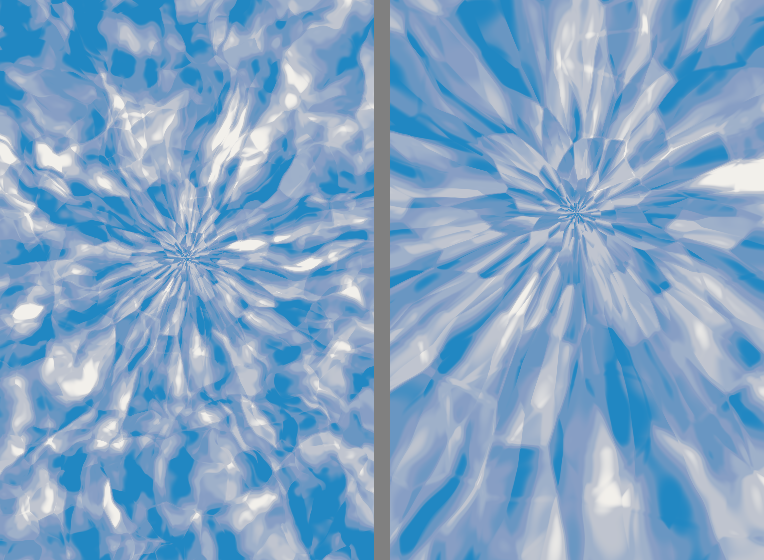
Left: the whole. Right: its middle third, enlarged.
Reproduce this texture procedurally as a WebGL 2 fragment shader.

```glsl
#version 300 es
precision highp float;
// Crumpled blue-silver foil: creased facets fanning out from a pinched centre.

uniform vec2 u_resolution;
out vec4 fragColor;

const float TAU = 6.2831853;

vec2 hash2(vec2 p) {
    return fract(sin(vec2(dot(p, vec2(127.1, 311.7)), dot(p, vec2(269.5, 183.3)))) * 43758.5453);
}

float noise(vec2 p) {
    vec2 i = floor(p), f = fract(p);
    f = f * f * (3.0 - 2.0 * f);
    return mix(mix(hash2(i).x, hash2(i + vec2(1, 0)).x, f.x),
               mix(hash2(i + vec2(0, 1)).x, hash2(i + vec2(1, 1)).x, f.x), f.y);
}

float fbm(vec2 p) {
    float sum = 0.0, amp = 0.5;
    for (int i = 0; i < 4; i++) {
        sum += amp * noise(p);
        p = mat2(1.6, 1.2, -1.2, 1.6) * p + 7.3;
        amp *= 0.5;
    }
    return sum;
}

// Cells that each hold a tilted wave of light; x = tone, y = crease between cells.
vec2 facets(vec2 q, float wrap, vec2 ripple, float bend, float seed) {
    vec2 cell = floor(q), f = fract(q);
    float tone = 0.0, total = 0.0, near = 9.0, second = 9.0;
    for (int y = -1; y <= 1; y++) {
        for (int x = -1; x <= 1; x++) {
            vec2 g = vec2(x, y), id = cell + g;
            id.x = floor(mod(id.x + 0.5, wrap));
            vec2 d = g + hash2(id + seed) - f;
            vec2 k = hash2(id + seed + 37.0);
            float dist = dot(d, d);
            float weight = exp(-38.0 * dist);
            tone += weight * sin(TAU * k.x + dot(d, (k.yx - 0.5) * 2.0 * ripple) + bend);
            total += weight;
            second = min(second, max(near, dist));
            near = min(near, dist);
        }
    }
    float crease = 1.0 - smoothstep(0.01, 0.08, sqrt(second) - sqrt(near));
    return vec2(tone / max(total, 1e-30), crease);
}

// Slender lens-shaped reflections lying along the folds.
float glints(vec2 p) {
    float light = 0.0;
    for (int i = 0; i < 26; i++) {
        vec2 place = hash2(vec2(float(i), 4.0)), size = hash2(vec2(float(i), 9.0));
        float angle = TAU * place.x + 0.2;
        vec2 axis = vec2(cos(angle), sin(angle));
        vec2 e = p - axis * (0.09 + 0.43 * place.y);
        float u = dot(e, axis) / (0.03 + 0.07 * size.x);
        float v = abs(dot(e, vec2(-axis.y, axis.x)));
        float edge = v - (0.004 + 0.014 * size.y) * (1.0 - u * u);
        light = max(light, 1.0 - smoothstep(-0.005, 0.003, edge));
    }
    return light;
}

// Tone 0..1 to foil colour, from deep blue to white.
vec3 foilColour(float t) {
    vec3 c = mix(vec3(0.13, 0.53, 0.76), vec3(0.41, 0.59, 0.76), smoothstep(0.09, 0.23, t));
    c = mix(c, vec3(0.53, 0.62, 0.77), smoothstep(0.33, 0.53, t));
    c = mix(c, vec3(0.62, 0.69, 0.79), smoothstep(0.59, 0.77, t));
    c = mix(c, vec3(0.75, 0.77, 0.81), smoothstep(0.82, 0.92, t));
    return mix(c, vec3(0.95, 0.94, 0.92), smoothstep(0.945, 0.985, t));
}

void main() {
    vec2 uv = gl_FragCoord.xy / u_resolution.y;
    vec2 p = uv - vec2(0.5 * u_resolution.x / u_resolution.y, 0.54);

    // Bend the sheet, leaving the pinched centre straight
    vec2 warp = vec2(fbm(uv * 6.0), fbm(uv * 6.0 + 31.0)) - 0.47;
    vec2 s = p + 0.13 * warp * smoothstep(0.0, 0.35, length(p));
    float r = max(length(s), 0.004);
    float turn = atan(s.y, s.x) / TAU;
    float bend = 5.0 * fbm(uv * 9.0 + 3.0);

    // Radial folds and their fine streaks
    vec2 folds = facets(vec2(turn * 22.0, log(r) * 1.6), 22.0, vec2(7.0, 2.5), bend, 3.0);
    vec2 streaks = facets(vec2(turn * 60.0, log(r) * 2.2), 60.0, vec2(6.0, 2.0), bend, 11.0);

    // Irregular crumples, stronger away from the centre
    vec2 coarse = facets(s * mat2(8.0, 3.0, -4.0, 6.5) + 40.0, 999.0, vec2(6.0), bend * 1.4, 19.0);
    vec2 fine = facets(s * mat2(17.0, 9.0, -11.0, 19.0) + 80.0, 999.0, vec2(5.0), bend, 29.0);

    float crumple = 0.25 + 0.85 * smoothstep(0.08, 0.5, r);
    float tone = folds.x * cos(crumple) + coarse.x * sin(crumple);
    tone += 0.42 * fine.x * smoothstep(0.03, 0.25, r);
    tone += 0.38 * streaks.x * smoothstep(0.01, 0.06, r);
    tone += 1.2 * (fbm(uv * 4.0 + 15.0) - 0.47) + 0.5 * (noise(s * 70.0) - 0.5);

    // Bright and dark crease lines, then reflections
    float creases = 0.6 * folds.y + 0.5 * coarse.y + 0.3 * fine.y;
    tone += creases * 1.8 * (noise(uv * 14.0 + 5.0) - 0.42);
    tone += 1.3 * glints(s) - 0.06;

    fragColor = vec4(foilColour(1.0 / (1.0 + exp(-2.1 * tone))), 1.0);
}
```
